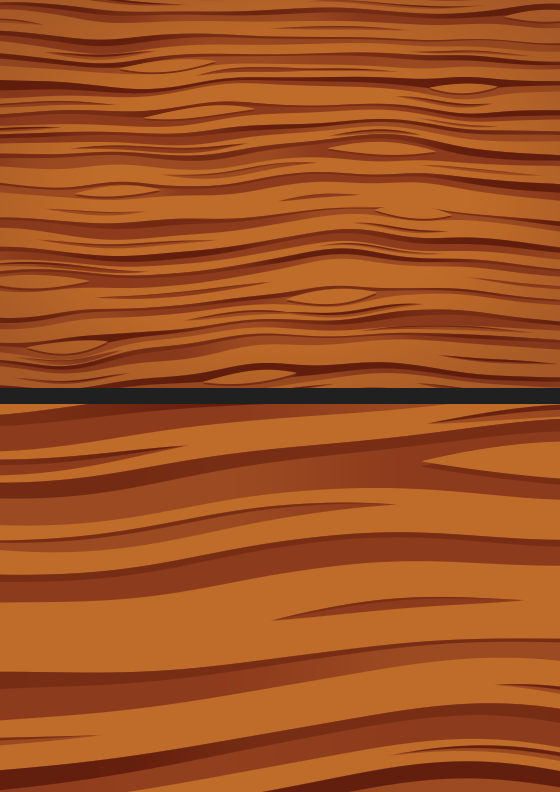
Top, the full canvas; bottom, a detail of the centre.
Reproduce this texture procedurally as a Shadertoy shader.

```glsl
// Cartoon wood plank: wavy two-tone grain grooves, tapered streaks and almond knots.

const float ROWS = 15.0;
const int KNOTS = 11;
const vec3 ORANGE = vec3(0.75, 0.42, 0.16);
const vec3 DIM_ORANGE = vec3(0.69, 0.37, 0.16);
const vec3 LIGHT_BROWN = vec3(0.61, 0.29, 0.13);
const vec3 BROWN = vec3(0.55, 0.23, 0.11);
const vec3 DARK = vec3(0.47, 0.18, 0.08);
const vec3 DEEP = vec3(0.39, 0.12, 0.05);

float hash(float n, float seed) {
    vec2 p = fract(vec2(n, seed) * vec2(0.1031, 0.1137) + 0.37);
    p += dot(p, p.yx + 33.33);
    return fract((p.x + p.y) * p.x * 7.31);
}

vec2 gradientAt(vec2 cell) {
    vec3 p = fract(cell.xyx * vec3(0.1031, 0.1030, 0.0973));
    p += dot(p, p.yzx + 33.33);
    float angle = 6.2832 * fract((p.x + p.y) * p.z);
    return vec2(cos(angle), sin(angle));
}

// Gradient noise, roughly -0.6 to 0.6
float noise(vec2 p) {
    vec2 i = floor(p), f = fract(p), e = vec2(0.0, 1.0);
    vec2 u = f * f * f * (f * (f * 6.0 - 15.0) + 10.0);
    float low = mix(dot(gradientAt(i), f), dot(gradientAt(i + e.yx), f - e.yx), u.x);
    float high = mix(dot(gradientAt(i + e), f - e), dot(gradientAt(i + 1.0), f - 1.0), u.x);
    return mix(low, high, u.y);
}

float rowHeight(float row) {
    return (row + 0.5 + 0.4 * (hash(row, 3.0) - 0.5)) / ROWS;
}

// Coverage of a band of the given thickness; vanishes as it tapers out
float band(float offset, float thickness, float blur) {
    float edge = clamp((0.5 * thickness - abs(offset)) / blur + 0.5, 0.0, 1.0);
    return edge * clamp(thickness / blur, 0.0, 1.0);
}

// Brown groove with a darker shadow along its upper edge
vec3 paintGroove(vec3 color, float offset, float thickness, float x, float seed, float blur) {
    float tone = noise(vec2(x * 1.4, seed * 5.31 + 0.4));
    float depth = noise(vec2(x * 1.9 + 7.0, seed * 3.17 + 0.6));
    float shadow = thickness * clamp(0.36 + 0.5 * depth, 0.12, 0.65);
    vec3 body = mix(BROWN, LIGHT_BROWN, smoothstep(-0.12, 0.12, tone));
    vec3 shade = mix(DARK, DEEP, smoothstep(-0.05, 0.25, depth));
    color = mix(color, body, band(offset, thickness, blur));
    return mix(color, shade, band(offset - 0.5 * (thickness - shadow), shadow, blur));
}

// Knot centre in xy, half width and half height in zw
vec4 knotShape(float k, float aspect) {
    float row = mod(k * 4.0 + 2.0, ROWS);
    float x = fract(k * 0.618 + 0.12) * aspect;
    return vec4(x, rowHeight(row), mix(0.09, 0.16, hash(k, 11.0)), mix(0.021, 0.033, hash(k, 17.0)));
}

// Pushes the grain apart around a knot
float knotPush(vec2 d, vec2 size) {
    float swell = exp(-d.x * d.x / (size.x * size.x));
    return size.y * swell * d.y / length(vec2(d.y, size.y)) * exp(-abs(d.y) / 0.09);
}

float almond(vec2 d, vec2 size, float blur) {
    float s = d.x / size.x;
    return band(d.y, 2.0 * size.y * max(0.0, 1.0 - s * s), blur);
}

void mainImage(out vec4 fragColor, in vec2 fragCoord) {
    vec2 uv = fragCoord / iResolution.xy;
    float aspect = iResolution.x / iResolution.y;
    float pixel = 1.0 / iResolution.y;
    vec2 p = vec2(uv.x * aspect, uv.y);

    // Gentle flow shared by all the grain
    p.y += 0.075 * noise(p * vec2(1.2, 2.0) + 4.3) + 0.02 * noise(p * vec2(3.1, 6.0) + 9.7);

    // Bend the grain around every knot
    float grain = p.y;
    float swell = 0.0;
    for (int k = 0; k < KNOTS; k++) {
        vec4 knot = knotShape(float(k), aspect);
        vec2 d = p - knot.xy;
        grain -= knotPush(d, knot.zw);
        swell += exp(-dot(d / knot.zw, d / knot.zw) * 0.5);
    }
    float blur = clamp(fwidth(grain), 0.15 * pixel, 2.0 * pixel);

    float vignette = smoothstep(0.3, 0.7, length(uv - 0.5));
    vec3 wood = mix(ORANGE, DIM_ORANGE, vignette);
    vec3 color = wood;

    // Long grooves, with two short streaks in each gap
    for (float row = -2.0; row < ROWS + 2.0; row++) {
        float y = rowHeight(row);
        float gapY = 0.5 * (y + rowHeight(row + 1.0));
        for (float side = 0.0; side < 2.0; side++) {
            float seed = row * 2.0 + side + 40.0;
            float center = 0.5 * aspect * (side + hash(seed, 23.0));
            float s = (p.x - center) / mix(0.1, 0.25, hash(seed, 29.0));
            float streak = mix(0.007, 0.015, hash(seed, 31.0)) * max(0.0, 1.0 - s * s);
            color = paintGroove(color, grain - gapY, streak, p.x, seed, blur);
        }
        float width = 0.026 + 0.032 * noise(vec2(p.x * 1.4, row * 3.73 + 0.5));
        width = max(0.0, width) + 0.005 * swell;
        color = paintGroove(color, grain - y, width, p.x, row, blur);
    }

    // Almond knots with a dark lower rim
    for (int k = 0; k < KNOTS; k++) {
        vec4 knot = knotShape(float(k), aspect);
        vec2 d = p - knot.xy;
        vec2 size = knot.zw * vec2(0.95, 0.58);
        color = mix(color, DARK, almond(d + vec2(0.0, 0.005), size, pixel));
        color = mix(color, wood, almond(d, size, pixel));
    }

    fragColor = vec4(color * (1.0 - 0.06 * vignette), 1.0);
}
```
